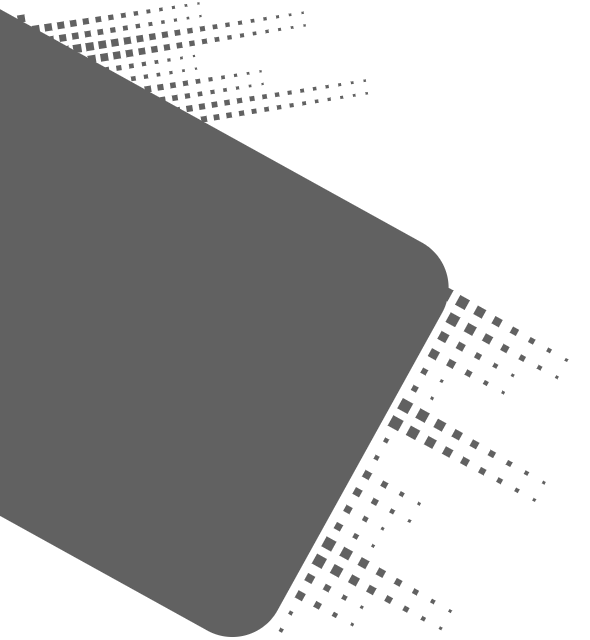
Reproduce this background procedurally as a WebGL 2 fragment shader.

```glsl
#version 300 es
precision highp float;
// A tilted grey rounded panel on white, with halftone squares fading off two sides.

uniform vec2 u_resolution;
out vec4 fragColor;

const vec3 PAPER = vec3(1.0);
const vec3 GREY = vec3(0.38);
const float TIP_SIZE = 0.0047;

// Coordinates of p in a frame turned by angle.
vec2 toFrame(vec2 p, float angle) {
    float c = cos(angle), s = sin(angle);
    return vec2(c * p.x + s * p.y, c * p.y - s * p.x);
}

float roundedBox(vec2 p, vec2 halfSize, float radius) {
    vec2 q = abs(p) - halfSize + radius;
    return length(max(q, 0.0)) + min(max(q.x, q.y), 0.0) - radius;
}

// Distance to a square of the given side at the centre of its grid cell.
float gridSquare(vec2 p, vec2 cell, vec2 pitch, float side) {
    return roundedBox(p - cell * pitch, vec2(0.5 * side), 0.0);
}

// Side halftone: pairs of rows, each with its own dot count and first size.
float sideDots(vec2 p, vec2 pitch) {
    const float COUNT[10] = float[](7., 5., 2., 9., 1., 4., 3., 8., 4., 1.);
    const float START[10] = float[](.0172, .0141, .0092, .0184, .0072,
                                    .0119, .0111, .0176, .0128, .0060);
    vec2 cell = floor(p / pitch + 0.5);
    int pair = clamp(int(floor(cell.y * 0.5)), 0, 9);
    float count = COUNT[pair];
    float side = mix(START[pair], TIP_SIZE, cell.x / max(count - 1.0, 1.0));
    bool inside = cell.y >= 0.0 && cell.y < 20.0 && cell.x >= -1.0 && cell.x < count;
    return inside ? gridSquare(p, cell, pitch, side) : 1.0;
}

// Upper halftone: pairs of rows, as (cells before the tip, tip size, growth per cell).
float upperDots(vec2 p, vec2 pitch) {
    const vec3 ROWS[6] = vec3[](
        vec3(0., .0038, .00043), vec3(8., .0034, .00076), vec3(13., .0034, .00078),
        vec3(4., .0036, .00053), vec3(12., .0034, .00068), vec3(26., .0117, .0));
    vec2 cell = floor(p / pitch + 0.5);
    vec3 row = ROWS[clamp(int(floor(-cell.y * 0.5)), 0, 5)];
    float fromTip = -cell.x - row.x;
    bool inside = cell.y <= 0.0 && cell.y >= -10.0 && fromTip >= 0.0;
    float side = min(row.y + row.z * fromTip, 0.8 * pitch.x);
    return inside ? gridSquare(p, cell, pitch, side) : 1.0;
}

void main() {
    // Height units, measured down from the top left corner.
    vec2 p = vec2(gl_FragCoord.x, u_resolution.y - gl_FragCoord.y) / u_resolution.y;
    vec2 panelPoint = toFrame(p, 0.5053);
    vec2 upperPoint = toFrame(p, -0.1576);

    float panel = roundedBox(panelPoint - vec2(0.0, 0.3589), vec2(0.8411, 0.3464), 0.0807);
    float side = sideDots(panelPoint - vec2(0.8611, 0.0638), vec2(0.03093, 0.0308));
    float upper = upperDots(upperPoint - vec2(0.5430, 0.2340), vec2(0.0198, 0.0200));

    // Merge the shapes and smooth the edge over one pixel.
    float shape = min(panel, min(side, upper));
    float cover = clamp(0.5 - shape * u_resolution.y, 0.0, 1.0);
    fragColor = vec4(mix(PAPER, GREY, cover), 1.0);
}
```
